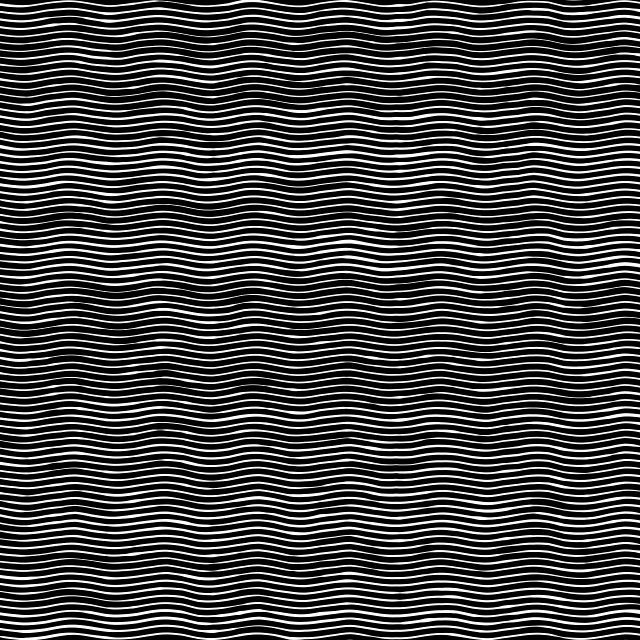
Write a WebGL 2 fragment shader that draws this pattern.

```glsl
#version 300 es
precision highp float;
// Stacked thin white lines on black, each bent by the same shallow ripple.
// Knotted linear noise makes the ripple uneven, while row noise and
// a few pale bands vary the line weight.
#define ROWS 85.0
#define WAVES 6.9
#define FIRST_CREST 0.108
#define WAVE_HEIGHT 0.0042
#define KNOTS 42.0
#define KNOT_HEIGHT 0.0028
#define LINE_WIDTH 0.26
#define WIDTH_VARIATION 0.16
#define SMUDGE 0.14
#define EDGE_PIXELS 0.9
#define INK vec3(0.0)
#define PAPER vec3(0.99)

uniform vec2 u_resolution;
out vec4 fragColor;

float hash(vec2 p) {
    return fract(sin(dot(p, vec2(127.1, 311.7))) * 43758.5453);
}

// Linear interpolation leaves visible corners at the knots.
float knotNoise(vec2 p) {
    vec2 cell = floor(p);
    vec2 f = p - cell;
    float low = mix(hash(cell), hash(cell + vec2(1.0, 0.0)), f.x);
    float high = mix(hash(cell + vec2(0.0, 1.0)), hash(cell + 1.0), f.x);
    return mix(low, high, f.y);
}

// Triangle wave with flattened crests and troughs, from -1 to 1.
float ripple(float x) {
    float triangle = 1.0 - 4.0 * abs(fract(x + 0.5) - 0.5);
    return clamp(-1.0 + 2.0 * abs(2.0 * fract(x + 0.5) - 1.0), -0.85, 0.85)
        * -0.25 + 0.75 * sin(1.5708 * triangle);
}

// Vertical displacement; neighbouring rows share most of it.
float displacement(vec2 uv) {
    float drift = 0.012 * (knotNoise(vec2(3.0, uv.y * 14.0)) - 0.5);
    float wave = WAVE_HEIGHT * ripple((uv.x - FIRST_CREST + drift) * WAVES);
    float shared = knotNoise(vec2(uv.x * KNOTS, 7.0)) - 0.5;
    float local = knotNoise(vec2(uv.x * KNOTS, uv.y * ROWS * 0.3)) - 0.5;
    return wave + KNOT_HEIGHT * (0.5 * shared + 0.6 * local);
}

float band(float y, float center, float radius) {
    float d = (y - center) / radius;
    return exp(-d * d);
}

// Stroke width as a fraction of the row pitch.
float strokeWidth(float row, float x) {
    float y = row / ROWS;
    float width = LINE_WIDTH;
    width += WIDTH_VARIATION * (knotNoise(vec2(11.0, row * 0.45)) - 0.5);
    width += 0.05 * (hash(vec2(row, 5.0)) - 0.5);
    width += 0.10 * (band(y, 0.61, 0.012) + band(y, 0.03, 0.015));
    width += 0.06 * (band(y, 0.505, 0.012) + band(y, 0.36, 0.012));
    width -= 0.09 * (band(y, 0.922, 0.012) + band(y, 0.40, 0.018));
    width -= 0.05 * band(y, 0.12, 0.010);

    // Short swollen or starved stretches along single strokes.
    float wear = knotNoise(vec2(x * 24.0, row * 7.0 + 31.0)) - 0.5;
    width += SMUDGE * sign(wear) * smoothstep(0.22, 0.46, abs(wear));
    return max(width, 0.10);
}

void main() {
    vec2 uv = gl_FragCoord.xy / u_resolution;
    float rowPosition = (uv.y - displacement(uv)) * ROWS;
    float row = floor(rowPosition);
    float fromCenter = abs(rowPosition - row - 0.5);

    float halfWidth = 0.5 * strokeWidth(row, uv.x);
    float edge = 0.5 * EDGE_PIXELS * ROWS / u_resolution.y;
    float line = clamp((halfWidth - fromCenter) / (2.0 * edge) + 0.5, 0.0, 1.0);
    fragColor = vec4(mix(INK, PAPER, line), 1.0);
}
```
